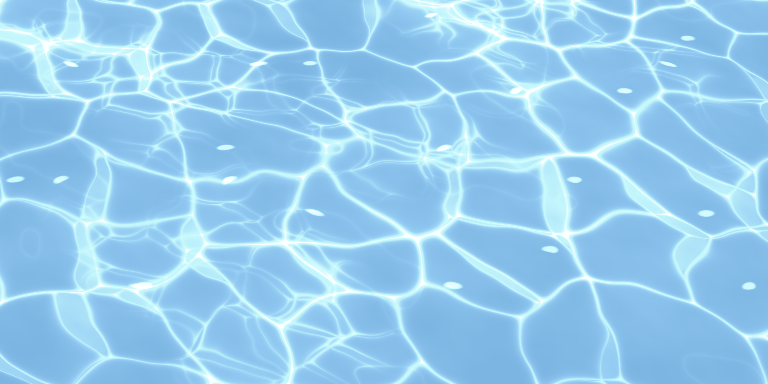
This texture is drawn by a Shadertoy shader. Its source:

```glsl
const vec3 DEEP  = vec3(0.43, 0.65, 0.84);
const vec3 WATER = vec3(0.57, 0.79, 0.95);
const vec3 PALE  = vec3(0.77, 0.97, 0.99);
const vec3 GLARE = vec3(0.98, 1.00, 1.00);

vec2 hash2(vec2 p) {
    vec3 q = fract(p.xyx * vec3(0.1031, 0.1030, 0.0973));
    q += dot(q, q.yzx + 33.33);
    return fract((q.xx + q.yz) * q.zy);
}

// Layered, rotated sines, roughly -1 to 1
float waves(vec2 p, float seed) {
    float sum = 0.0, amp = 0.5;
    for (int i = 0; i < 4; i++) {
        p = mat2(0.8, 0.6, -0.6, 0.8) * p * 1.7 + seed;
        sum += amp * sin(p.x + 1.3 * sin(p.y + seed));
        amp *= 0.58;
    }
    return sum;
}

vec2 warp(vec2 p, float seed) {
    return vec2(waves(p, seed), waves(p + 7.3, seed + 2.1));
}

vec2 seedPoint(vec2 cell) {
    return cell + 0.08 + 0.84 * hash2(cell + 40.0);
}

// Cellular web: x = border distance, y = glowing filaments, z = cell id
vec3 web(vec2 p, float width) {
    vec2 base = floor(p), home = base;
    float nearest = 9.0;
    for (int j = -1; j <= 1; j++)
    for (int i = -1; i <= 1; i++) {
        vec2 cell = base + vec2(i, j);
        float d = length(seedPoint(cell) - p);
        if (d < nearest) { nearest = d; home = cell; }
    }
    vec2 a = seedPoint(home);
    float border = 9.0, glow = 0.0;
    for (int j = -2; j <= 2; j++)
    for (int i = -2; i <= 2; i++) {
        if (i == 0 && j == 0) continue;
        vec2 b = seedPoint(home + vec2(i, j));
        float d = dot(0.5 * (a + b) - p, normalize(b - a));
        border = min(border, d);
        glow += exp(-d / width);
    }
    return vec3(border, glow, dot(home, vec2(1.0, 57.0)));
}

// Two shifted webs: their gap forms a translucent folded ribbon
float caustics(vec2 p, float width, vec2 shift, float fill) {
    vec3 a = web(p, width);
    vec3 b = web(p + shift, width);
    float fold = step(0.5, abs(a.z - b.z)) * smoothstep(0.01, 0.08, length(shift));
    float halo = 0.10 * exp(-7.0 * min(a.x, b.x));
    return max(max(a.y, 0.75 * b.y), fill * fold) + halo;
}

// Thin closed loops along a contour of the waves
float loops(vec2 p, float level, float width) {
    float n = waves(p, 4.7) - level;
    float slope = length(vec2(dFdx(n), dFdy(n))) * iResolution.y;
    return exp(-abs(n) / max(slope * width, 0.001));
}

// Sparse small glints, one per chosen cell
float glints(vec2 p, float chance) {
    vec2 cell = floor(p), h = hash2(cell + 9.0);
    vec2 d = fract(p) - 0.3 - 0.4 * h;
    d += 0.05 * warp(p * 2.0, 3.0);
    d.y += d.x * (h.x - 0.5);
    float r = length(d * vec2(0.8, 1.3));
    return step(h.y, chance) * (1.0 - smoothstep(0.07, 0.15, r));
}

vec3 waterColor(float t) {
    vec3 c = mix(DEEP, WATER, clamp(t / 0.42, 0.0, 1.0));
    c = mix(c, PALE, smoothstep(0.38, 0.74, t));
    return mix(c, GLARE, smoothstep(0.76, 1.15, t));
}

void mainImage(out vec4 fragColor, in vec2 fragCoord) {
    vec2 uv = fragCoord / iResolution.y;

    // Receding water plane
    float depth = 1.0 / (1.0 - 0.3 * uv.y);
    vec2 p = vec2((uv.x - 1.0) * 3.4, 14.0) * depth;
    p.x += 0.25 * p.y;

    // Main bright net
    vec2 q = p + 0.21 * warp(p * 0.9, 1.3);
    float spread = smoothstep(0.05, 0.75, waves(p * 0.6, 5.2));
    vec2 shift = spread * vec2(0.20, 0.07);
    float width = 0.030 + 0.012 * waves(p * 0.8, 2.6);
    float strength = 0.58 + 0.2 * waves(p * 0.7, 8.1);
    float net = strength * caustics(q, width, shift, 0.5);

    // Fine ripples gathered in patches, denser at the far left
    float far = 0.4 * uv.y - 0.25 * uv.x;
    float patches = smoothstep(0.0, 0.7, waves(p * 0.5 + 3.0, 6.4) + far);
    vec2 r = p * vec2(1.5, 1.9) + 0.34 * warp(p * 1.3, 9.2);
    float ripples = patches * 0.36 * caustics(r + 20.0, 0.05, vec2(0.16, 0.1), 0.35);
    float rings = (0.08 + 0.25 * patches) * loops(p * 0.9, 0.52, 0.005);

    // Soft body shading and total light
    float light = 0.21 + 0.10 * waves(p * 0.55, 0.8) + 0.035 * waves(p * 3.0, 3.9);
    light += 0.07 * patches + 0.05 * uv.y;
    light += net + ripples * (1.0 - 0.5 * min(net, 1.0)) + rings;
    light += 0.65 * glints(p * vec2(1.7, 2.0), 0.09);

    fragColor = vec4(waterColor(light), 1.0);
}
```
